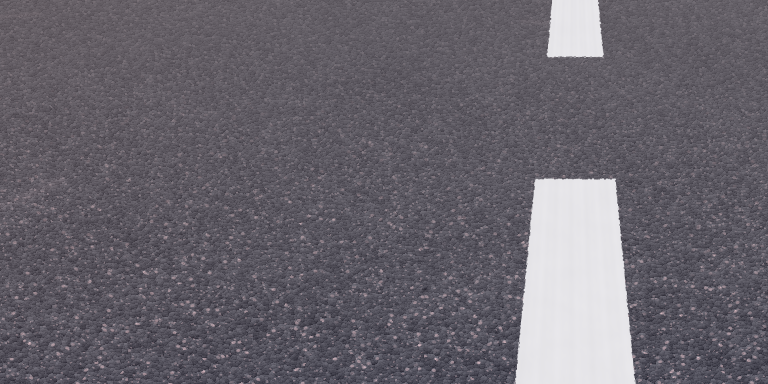
A Shadertoy shader for this texture:

```glsl
#define NEAR_TONE vec3(0.300, 0.298, 0.345)
#define FAR_TONE vec3(0.385, 0.367, 0.395)
#define PAINT_TONE vec3(0.902, 0.898, 0.912)
#define GLINT_TONE vec3(0.27, 0.20, 0.19)
#define COARSE_GRAIN vec2(68.0, 92.0)
#define FINE_GRAIN vec2(125.0, 170.0)
#define NEAR_CONTRAST 0.15
#define FAR_CONTRAST 0.055
#define VANISHING_POINT vec2(1.498, 1.613)
#define LANE_HALF_SLOPE 0.0970

vec2 hash2(vec2 p) {
    vec3 h = fract(p.xyx * vec3(0.1031, 0.1030, 0.0973));
    h += dot(h, h.yzx + 33.33);
    return fract((h.xx + h.yz) * h.zy);
}

// Cellular stones: x = lit relief, y = random stone value, z = core mask
vec3 stones(vec2 p) {
    vec2 cell = floor(p), local = fract(p), toStone = vec2(0.0);
    float nearest = 9.0, second = 9.0, id = 0.0;
    for (int j = -1; j <= 1; j++) {
        for (int i = -1; i <= 1; i++) {
            vec2 offset = vec2(i, j);
            vec2 rnd = hash2(cell + offset);
            vec2 delta = offset + rnd - local;
            float d = length(delta);
            if (d < nearest) {
                second = nearest;
                nearest = d;
                toStone = delta;
                id = fract(rnd.x * 7.3 + rnd.y * 13.7);
            } else {
                second = min(second, d);
            }
        }
    }
    float gap = 1.0 - smoothstep(0.02, 0.28, second - nearest);
    float lit = dot(toStone, vec2(0.35, -0.94));
    float relief = (id - 0.45) * 1.1 + lit * 0.8 - gap * 0.35 + 0.1;
    return vec3(relief, id, 1.0 - smoothstep(0.2, 0.5, nearest));
}

// Broad uneven tone from layered sines
float mottle(vec2 p) {
    float sum = 0.0, amp = 0.5;
    for (int i = 0; i < 4; i++) {
        sum += amp * sin(p.x + 1.7 * sin(p.y)) * sin(p.y * 1.3 + sin(p.x * 0.7));
        p = mat2(1.5, 1.1, -1.1, 1.5) * p + 2.3;
        amp *= 0.6;
    }
    return sum;
}

// Soft streak between two points
float scuff(vec2 p, vec2 a, vec2 b, float width) {
    vec2 ab = b - a;
    float t = clamp(dot(p - a, ab) / dot(ab, ab), 0.0, 1.0);
    float d = length(p - a - ab * t) / width;
    return exp(-d * d);
}

vec3 asphalt(vec2 p) {
    float far = smoothstep(0.0, 1.0, p.y);
    vec2 bend = 0.003 * sin(p.yx * vec2(83.0, 67.0));
    vec3 coarse = stones((p + bend) * COARSE_GRAIN);
    vec3 fine = stones((p - bend) * FINE_GRAIN + 37.0);
    float fineShare = mix(0.4, 0.92, smoothstep(0.0, 0.75, p.y));
    float relief = mix(coarse.x, fine.x, fineShare);

    vec3 color = mix(NEAR_TONE, FAR_TONE, pow(p.y, 0.75));
    color += mix(NEAR_CONTRAST, FAR_CONTRAST, far) * relief;
    color += 0.012 * mottle(p * vec2(5.0, 8.0));
    color += vec3(0.012, 0.004, 0.0) * (1.0 - smoothstep(0.0, 1.1, p.x));

    // Pale, faintly pink chips, strongest close by
    float chips = smoothstep(0.88, 0.97, coarse.y) * coarse.z * (1.0 - far);
    chips += 0.65 * smoothstep(0.86, 0.96, fine.y) * fine.z * (1.0 - 0.8 * far);
    color += GLINT_TONE * chips;

    // Worn streaks and one dark pit
    float wear = scuff(p, vec2(0.0, 0.46), vec2(0.16, 0.53), 0.012);
    wear += 0.8 * scuff(p, vec2(0.0, 0.955), vec2(0.10, 0.965), 0.006);
    wear += 0.8 * scuff(p, vec2(1.36, 0.945), vec2(1.42, 0.940), 0.007);
    wear += 0.6 * scuff(p, vec2(1.23, 0.27), vec2(1.30, 0.29), 0.010);
    color += vec3(0.055, 0.046, 0.045) * wear * (0.7 + 0.5 * fine.y);
    color -= 0.12 * scuff(p, vec2(1.104, 0.245), vec2(1.110, 0.247), 0.007);
    return color;
}

// Coverage of the dashed line, tapering to the vanishing point
float paintMask(vec2 p, float soft) {
    vec2 rough = (hash2(floor(p * 190.0)) - 0.5) * 0.003;
    float halfWidth = LANE_HALF_SLOPE * (VANISHING_POINT.y - p.y);
    float side = abs(p.x - VANISHING_POINT.x) - halfWidth + rough.x;
    float y = p.y + rough.y;
    float ends = min(y - 0.534, 0.8516 - y);
    return (1.0 - smoothstep(-soft, soft, side)) * (1.0 - smoothstep(-soft, soft, ends));
}

void mainImage(out vec4 fragColor, in vec2 fragCoord) {
    vec2 p = fragCoord / iResolution.y;
    float soft = 0.8 / iResolution.y;
    vec3 color = asphalt(p);

    // Paint with faint lengthwise roller marks
    float across = (p.x - VANISHING_POINT.x) / (VANISHING_POINT.y - p.y);
    float marks = sin(across * 160.0) + 0.6 * sin(across * 371.0 + p.y * 4.0);
    vec3 paint = PAINT_TONE + 0.004 * marks + 0.006 * mottle(p * 30.0);

    color = mix(color, paint, paintMask(p, soft));
    fragColor = vec4(clamp(color, 0.0, 1.0), 1.0);
}
```
